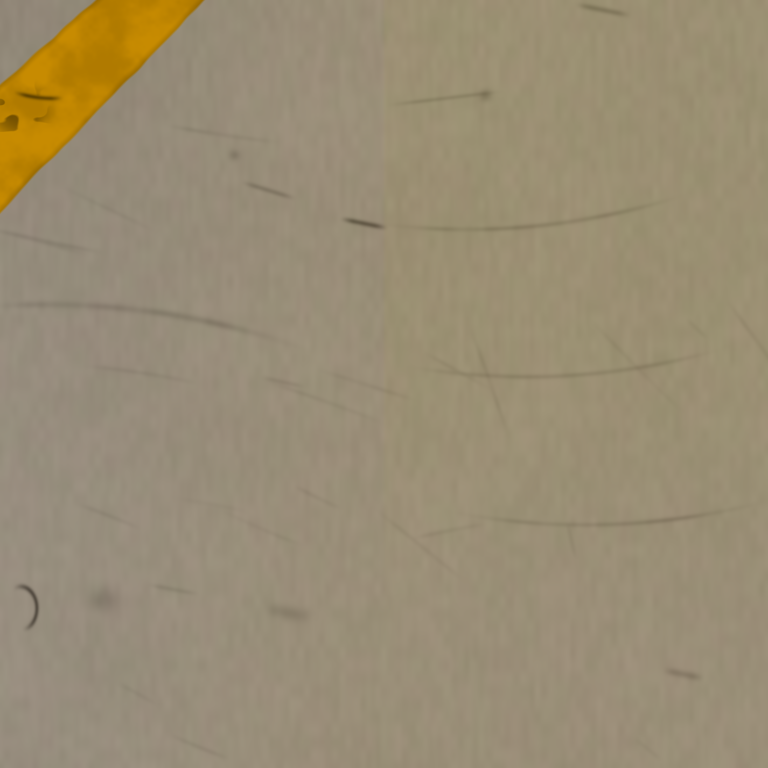
A WebGL 2 fragment shader for this texture:

```glsl
#version 300 es
precision highp float;
uniform vec2 u_resolution;
out vec4 fragColor;

float hash(vec2 p) {
    vec3 q = fract(vec3(p.xyx) * 0.1031);
    q += dot(q, q.yzx + 33.33);
    return fract((q.x + q.y) * q.z);
}

float noise(vec2 p) {
    vec2 i = floor(p), f = fract(p);
    f = f * f * (3.0 - 2.0 * f);
    return mix(mix(hash(i), hash(i + vec2(1, 0)), f.x),
               mix(hash(i + vec2(0, 1)), hash(i + vec2(1, 1)), f.x), f.y);
}

float fbm(vec2 p) {
    float sum = 0.0, amp = 0.5;
    for (int i = 0; i < 4; i++) {
        sum += amp * noise(p);
        p = p * 2.03 + 17.1;
        amp *= 0.5;
    }
    return sum / 0.9375;
}

// Soft curved scuff with tapered ends
float scuff(vec2 p, vec2 center, float angle, float halfLength, float bend, float width) {
    vec2 d = p - center;
    float c = cos(angle), s = sin(angle);
    vec2 q = vec2(c * d.x + s * d.y, c * d.y - s * d.x);
    q.y -= bend * q.x * q.x;
    float taper = 1.0 - smoothstep(0.4, 1.0, abs(q.x) / halfLength);
    return taper * exp(-q.y * q.y / (width * width));
}

vec3 floorColor(vec2 p) {
    // Cool grey at the left, warmer beyond a faint vertical seam
    vec3 color = mix(vec3(0.590, 0.552, 0.492), vec3(0.602, 0.556, 0.468), smoothstep(0.0, 0.55, p.x));
    float seam = smoothstep(0.497, 0.503, p.x) * smoothstep(0.1, 0.6, p.y);
    color += seam * vec3(0.006, 0.007, -0.018);
    color -= 0.025 * smoothstep(0.5, 0.0, length(p - vec2(0.0, 1.0)));

    // Broad mottling, blurred grain and faint vertical streaks
    color += 0.022 * (fbm(p * 7.0) - 0.5);
    color += 0.022 * (noise(p * vec2(110.0, 60.0)) - 0.5);
    color += 0.012 * (noise(p * vec2(150.0, 22.0) + 40.0) - 0.5);
    float tint = noise(p * vec2(48.0, 30.0) + 9.0) - 0.5;
    color += tint * vec3(0.014, -0.006, 0.010);
    return color;
}

float floorWear(vec2 p) {
    float wear = 0.0;
    float broken = 0.5 + 0.7 * noise(p * vec2(28.0, 40.0));

    // Long sweeping arcs
    wear += 0.075 * scuff(p, vec2(0.19, 0.595), -0.13, 0.23, -0.5, 0.005);
    for (int i = 0; i < 3; i++) {
        float k = float(i);
        wear += 0.065 * scuff(p, vec2(0.69 + 0.05 * k, 0.705 - 0.194 * k), 0.09 - 0.03 * k, 0.22, 0.55, 0.0035);
    }

    // Scattered faint scratches, falling at the left and mixed at the right
    for (int i = 0; i < 26; i++) {
        float k = float(i);
        vec2 center = vec2(hash(vec2(k, 1.7)), hash(vec2(k, 5.3)));
        float angle = -0.3 + 0.5 * (hash(vec2(k, 8.1)) - 0.5);
        if (center.x > 0.5) angle += 2.0 * (hash(vec2(k, 3.9)) - 0.5);
        float size = mix(0.02, 0.10, hash(vec2(k, 6.2)));
        float depth = mix(0.015, 0.045, hash(vec2(k, 2.4)));
        wear += depth * scuff(p, center, angle, size, hash(vec2(k, 4.4)) - 0.5, 0.0035);
    }
    wear *= broken;

    // Short dark marks
    wear += 0.20 * scuff(p, vec2(0.474, 0.709), -0.2, 0.034, 0.0, 0.0035);
    wear += 0.09 * scuff(p, vec2(0.350, 0.752), -0.3, 0.04, 0.0, 0.0035);
    wear += 0.10 * scuff(p, vec2(0.785, 0.987), -0.2, 0.04, 0.0, 0.004);
    wear += 0.08 * scuff(p, vec2(0.890, 0.122), -0.2, 0.03, 0.0, 0.005);
    wear += 0.06 * scuff(p, vec2(0.375, 0.202), -0.2, 0.035, 0.0, 0.009);
    wear += 0.06 * scuff(p, vec2(0.580, 0.872), 0.12, 0.08, 0.0, 0.003);

    // Rounded smudges
    wear += 0.08 * exp(-pow(length(p - vec2(0.135, 0.219)) / 0.016, 2.0));
    wear += 0.10 * exp(-pow(length(p - vec2(0.632, 0.876)) / 0.008, 2.0));
    wear += 0.08 * exp(-pow(length(p - vec2(0.306, 0.798)) / 0.007, 2.0));

    // Small open hook
    vec2 h = (p - vec2(0.027, 0.208)) / vec2(0.021, 0.028);
    float ring = exp(-pow((length(h) - 1.0) / 0.13, 2.0));
    wear += 0.26 * ring * smoothstep(-0.3, 0.8, h.x + 0.3 * h.y);
    return wear;
}

void main() {
    vec2 p = gl_FragCoord.xy / u_resolution;
    float soft = max(0.002, 1.0 / u_resolution.y);
    vec3 color = floorColor(p) - floorWear(p) * vec3(1.0, 0.97, 0.9);

    // Painted diagonal band with slightly uneven edges
    float wobble = 0.004 * (noise(p * 45.0) - 0.5);
    float lower = (p.y - 1.034 * p.x - 0.724 + wobble) * 0.695;
    float upper = (0.889 + 0.895 * p.x - p.y + wobble) * 0.745;
    float inside = min(lower, upper);
    vec3 paint = mix(vec3(0.69, 0.48, 0.0), vec3(0.78, 0.545, 0.005), smoothstep(0.25, 0.7, fbm(p * 22.0)));
    paint *= 0.86 + 0.14 * smoothstep(0.0, 0.009, inside);
    float chips = smoothstep(0.62, 0.8, noise(p * vec2(60.0, 90.0))) * smoothstep(0.05, 0.01, length(p - vec2(0.025, 0.855)));
    paint *= 1.0 - 0.4 * chips - 0.45 * scuff(p, vec2(0.05, 0.873), -0.12, 0.035, 3.0, 0.003);
    color = mix(color, paint, smoothstep(-soft, soft, inside));

    fragColor = vec4(color, 1.0);
}
```
